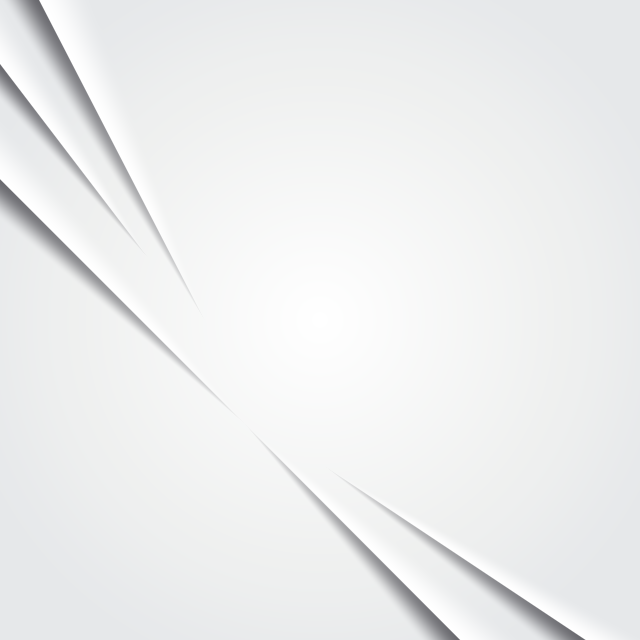
Write a three.js fragment shader that draws this background.

```glsl
// Pale radial backdrop crossed by sharp paper folds with tapering shadows.
varying vec2 vUv;

const vec3 WHITE = vec3(1.0);
const vec3 MID_GREY = vec3(0.937, 0.941, 0.939);
const vec3 RIM_GREY = vec3(0.902, 0.910, 0.918);
const vec3 SHADOW = vec3(0.41, 0.41, 0.43);
const float EDGE_SOFTNESS = 0.0011;

// Soft glow fading outward from a centre.
vec3 radialBackdrop(vec2 p, vec2 center) {
  float r = length(p - center);
  vec3 inner = mix(WHITE, MID_GREY, clamp(r / 0.38, 0.0, 1.0));
  return mix(inner, RIM_GREY, smoothstep(0.36, 0.60, r));
}

// Fades from 1 at the fold line to 0 at the given width.
float falloff(float dist, float width) {
  return 1.0 - smoothstep(0.0, 1.0, max(dist, 0.0) / max(width, 0.0001));
}

// A fold growing from tip to end: shadow on one side, highlight on the other.
// side is +1 when the shadow lies left of the tip-to-end direction, else -1.
vec3 fold(vec3 base, vec2 p, vec2 tip, vec2 end, float side,
          float shadowWidth, float lightWidth) {
  vec2 axis = end - tip;
  vec2 dir = normalize(axis);
  vec2 normal = side * vec2(-dir.y, dir.x);
  vec2 q = p - tip;
  float d = dot(q, normal);
  float t = max(dot(q, dir) / length(axis), 0.0);
  float grow = min(t, 1.0);

  float light = falloff(-d, lightWidth * t) * min(t * 3.0, 1.0);
  float shade = falloff(d, shadowWidth * t) * pow(grow, 0.7);
  vec3 lit = mix(base, WHITE, light);
  vec3 shaded = mix(base, SHADOW, shade);
  return mix(lit, shaded, smoothstep(-EDGE_SOFTNESS, EDGE_SOFTNESS, d));
}

void main() {
  vec2 p = vUv;
  vec3 color = radialBackdrop(p, vec2(0.5));

  // Upper left folds
  color = fold(color, p, vec2(0.232, 0.596), vec2(0.0, 0.900), 1.0, 0.040, 0.052);
  color = fold(color, p, vec2(0.320, 0.499), vec2(0.061, 1.0), 1.0, 0.051, 0.080);

  // Lower right fold
  color = fold(color, p, vec2(0.508, 0.271), vec2(0.915, 0.0), -1.0, 0.048, 0.046);

  // Long diagonal, pinched where its two halves meet
  vec2 pinch = vec2(0.382, 0.338);
  color = fold(color, p, pinch, vec2(0.0, 0.720), 1.0, 0.049, 0.062);
  color = fold(color, p, pinch, vec2(0.719, 0.0), -1.0, 0.050, 0.060);

  gl_FragColor = vec4(color, 1.0);
}
```
